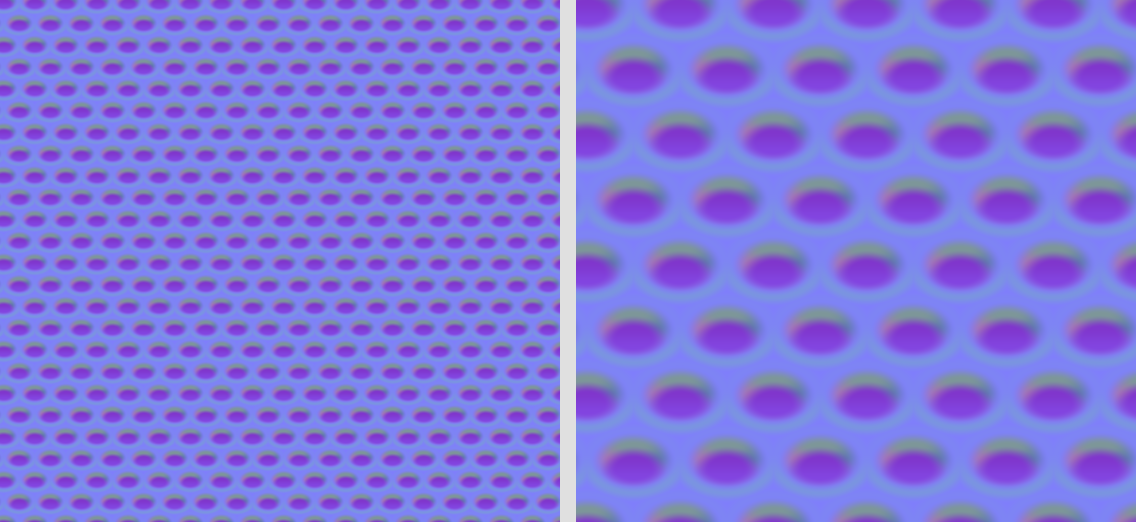
Left: the whole. Right: its middle third, enlarged.
This texture map is drawn by a Shadertoy shader. Its source:

```glsl
// Tangent-space normal map of soft domed dimples in staggered rows.
// Each pixel finds its nearest dimple, then layers an outer halo, a tinted
// rim and a violet core. Whole, even repeat counts make it tile seamlessly.

const vec2  GRID      = vec2(18.0, 24.0);   // dimples across, rows up
const float ROW_PITCH = 0.70;               // row height over column width
const vec2  ORIGIN    = vec2(0.117, -0.07); // offset of the lattice, in cells

const vec2  BODY_SIZE = vec2(0.37, 0.26);   // half axes, in column widths
const float CORE_DROP = 0.09;               // core sits below the centre
const float CORE_WIDE = 0.30;
const float CORE_UP   = 0.21;               // arched top
const float CORE_DOWN = 0.155;              // flatter bottom
const float HALO_RADIUS = 1.32;             // in body radii
const float HALO_WIDTH  = 0.24;

const vec3 FLAT_BLUE  = vec3(0.50, 0.49, 0.99);
const vec3 HALO_BLUE  = vec3(0.48, 0.58, 0.88);
const vec3 RIM_TOP    = vec3(0.49, 0.59, 0.60);
const vec3 RIM_LEFT   = vec3(0.64, 0.46, 0.71);
const vec3 RIM_RIGHT  = vec3(0.38, 0.48, 0.68);
const vec3 RIM_BOTTOM = vec3(0.54, 0.42, 0.88);
const vec3 CORE_DARK  = vec3(0.50, 0.21, 0.80);
const vec3 CORE_LIGHT = vec3(0.51, 0.27, 0.88);

// Offset from the nearest dimple of one row, in column widths
vec2 offsetInRow(vec2 cell, float row) {
    float stagger = 0.5 * mod(row, 2.0);
    float x = fract(cell.x - stagger + 0.5) - 0.5;
    return vec2(x, (cell.y - row) * ROW_PITCH);
}

// Pale ring around a dimple, strongest below it
float haloMask(vec2 q, float radius) {
    float t = (radius - HALO_RADIUS) / HALO_WIDTH;
    float below = 1.0 - smoothstep(-0.9, 0.4, q.y / BODY_SIZE.y);
    return exp(-t * t) * mix(0.3, 1.0, below);
}

// Rim tint by direction around the centre
vec3 rimColor(vec2 q) {
    vec2 dir = q / BODY_SIZE;
    dir /= max(length(dir), 0.3);
    vec3 side = mix(RIM_LEFT, RIM_RIGHT, smoothstep(-0.8, 0.8, dir.x));
    vec3 upper = mix(side, RIM_TOP, smoothstep(0.1, 1.0, dir.y));
    return mix(RIM_BOTTOM, upper, smoothstep(-0.7, 0.2, dir.y));
}

// Core with an arched top and a flatter base
float coreMask(vec2 q) {
    float y = q.y + CORE_DROP;
    float tall = y > 0.0 ? CORE_UP : CORE_DOWN;
    return 1.0 - smoothstep(0.6, 1.25, length(vec2(q.x / CORE_WIDE, y / tall)));
}

void mainImage(out vec4 fragColor, in vec2 fragCoord) {
    vec2 cell = fragCoord / iResolution.xy * GRID - ORIGIN;
    float nearestRow = floor(cell.y + 0.5);

    // Nearest dimple and strongest halo among adjacent rows
    vec2 nearest = vec2(0.0);
    float radius = 1e3;
    float halo = 0.0;
    for (int i = -1; i <= 1; i++) {
        vec2 q = offsetInRow(cell, nearestRow + float(i));
        float r = length(q / BODY_SIZE);
        halo = max(halo, haloMask(q, r));
        if (r < radius) {
            radius = r;
            nearest = q;
        }
    }

    // Layers from the flat ground up
    vec3 color = mix(FLAT_BLUE, HALO_BLUE, halo);
    float body = 1.0 - smoothstep(0.72, 1.24, radius);
    color = mix(color, rimColor(nearest), body);
    vec3 core = mix(CORE_LIGHT, CORE_DARK, smoothstep(-0.2, 0.05, nearest.y));
    color = mix(color, core, coreMask(nearest));

    fragColor = vec4(color, 1.0);
}
```
